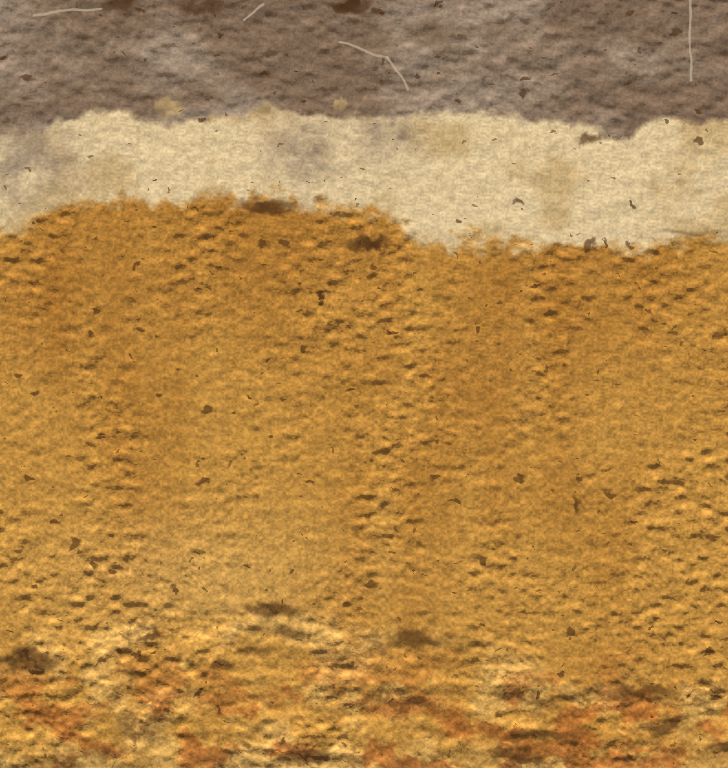
A WebGL 2 fragment shader for this texture:

```glsl
#version 300 es
precision highp float;
uniform vec2 u_resolution;
out vec4 fragColor;

const vec3 TOPSOIL = vec3(0.49, 0.40, 0.32), TOPSOIL_PALE = vec3(0.59, 0.51, 0.43);
const vec3 SAND = vec3(0.86, 0.76, 0.58), SAND_DULL = vec3(0.75, 0.63, 0.43);
const vec3 OCHRE = vec3(0.74, 0.54, 0.25), OCHRE_DEEP = vec3(0.61, 0.40, 0.16);
const vec3 OCHRE_PALE = vec3(0.82, 0.65, 0.37), RUST = vec3(0.61, 0.35, 0.16);
const vec3 SHADOW = vec3(0.27, 0.17, 0.09), ROOT = vec3(0.76, 0.69, 0.59);
const float GRAIN = 0.19;
const float RELIEF = 1.15;
const float PIT_DENSITY = 0.10;

// Centre and radii of dark patches
const vec4 STAINS[8] = vec4[8](
  vec4(0.156, 0.997, 0.026, 0.015), vec4(0.265, 0.992, 0.035, 0.012),
  vec4(0.460, 0.997, 0.030, 0.010), vec4(0.352, 0.730, 0.045, 0.010),
  vec4(0.480, 0.682, 0.034, 0.009), vec4(0.752, 0.340, 0.006, 0.013),
  vec4(0.417, 0.610, 0.006, 0.004), vec4(0.765, 0.815, 0.018, 0.007));
const vec4 LEDGES[6] = vec4[6](
  vec4(0.350, 0.208, 0.045, 0.011), vec4(0.535, 0.168, 0.038, 0.015),
  vec4(0.040, 0.140, 0.040, 0.019), vec4(0.840, 0.098, 0.058, 0.013),
  vec4(0.195, 0.178, 0.014, 0.007), vec4(0.700, 0.045, 0.070, 0.010));
// Pebble centre and radius, then root end points
const vec3 PEBBLES[3] = vec3[3](
  vec3(0.218, 0.858, 0.018), vec3(0.345, 0.861, 0.010), vec3(0.447, 0.860, 0.012));
const vec4 ROOTS[5] = vec4[5](
  vec4(0.500, 0.925, 0.531, 0.886), vec4(0.445, 0.945, 0.500, 0.925),
  vec4(0.896, 1.000, 0.898, 0.895), vec4(0.040, 0.978, 0.130, 0.990),
  vec4(0.318, 0.974, 0.345, 0.993));

float hash(vec2 p) { return fract(sin(dot(p, vec2(127.1, 311.7))) * 43758.5); }

float noise(vec2 p) {
  vec2 i = floor(p), f = fract(p);
  f = f * f * (3.0 - 2.0 * f);
  return mix(mix(hash(i), hash(i + vec2(1, 0)), f.x),
             mix(hash(i + vec2(0, 1)), hash(i + vec2(1, 1)), f.x), f.y);
}

float fbm(vec2 p) {
  float sum = 0.0, amp = 0.5;
  for (int i = 0; i < 5; i++, amp *= 0.5) {
    sum += amp * noise(p);
    p = mat2(1.6, 1.2, -1.2, 1.6) * p + 7.3;
  }
  return sum;
}

// Slope of the surface towards light from above
float relief(vec2 p, vec2 freq, float reach) {
  return fbm(p * freq) - fbm((p + vec2(-0.3, 1.0) * reach) * freq);
}

float blob(vec2 p, vec2 centre, vec2 radii) {
  vec2 d = (p - centre) / radii;
  return exp(-dot(d, d));
}

float segment(vec2 p, vec2 a, vec2 b) {
  vec2 pa = p - a, ba = b - a;
  return length(pa - ba * clamp(dot(pa, ba) / dot(ba, ba), 0.0, 1.0));
}

// Small sharp hollows scattered over a grid
float pits(vec2 p, float cells) {
  vec2 g = p * cells, id = floor(g);
  vec2 d = fract(g) - 0.3 - 0.4 * vec2(hash(id), hash(id + 9.1));
  float r = mix(0.06, 0.2, hash(id + 3.7));
  return step(1.0 - PIT_DENSITY, hash(id + 5.3)) * smoothstep(0.2, 0.7, blob(d, vec2(0), vec2(1.5, 0.9) * r));
}

void main() {
  vec2 p = gl_FragCoord.xy / u_resolution.y;
  vec2 warp = vec2(fbm(p * 14.0), fbm(p * 14.0 + 31.0)) - 0.48;
  vec2 chip = vec2(fbm(p * 55.0 + 5.0), fbm(p * 70.0 + 9.0)) - 0.48;
  vec2 w = p + 0.03 * warp, jag = p + 0.02 * warp + 0.022 * chip;
  float patches = fbm(p * 22.0 + 12.0);

  // Layer boundaries
  float topEdge = 0.847 - 0.022 * (1.0 - smoothstep(0.05, 0.12, p.x))
    - 0.022 * blob(p, vec2(0.805, p.y), vec2(0.035, 1)) + 0.03 * warp.y + 0.025 * chip.x;
  float sandEdge = 0.728 - 0.046 * smoothstep(0.46, 0.58, p.x)
    - 0.034 * (1.0 - smoothstep(0.0, 0.10, p.x)) + 0.07 * warp.x + 0.04 * chip.y;
  float roughEdge = 0.178 + 0.045 * blob(p, vec2(0.32, p.y), vec2(0.11, 1))
    - 0.05 * smoothstep(0.48, 0.80, p.x) + 0.07 * warp.y;
  float top = smoothstep(-0.007, 0.007, p.y - topEdge);
  float ochre = 1.0 - smoothstep(-0.014, 0.012, p.y - sandEdge);
  float rough = 1.0 - smoothstep(-0.025, 0.015, p.y - roughEdge);

  // Streaked ochre with a rusty base
  float streak = noise(vec2(w.x * 26.0, p.y * 3.5));
  float deep = 0.4 * smoothstep(0.35, 0.75, p.y) + 1.1 * (0.5 - fbm(p * vec2(6, 5) + 2.0)) + 0.4 * (streak - 0.5);
  vec3 earth = mix(OCHRE, OCHRE_DEEP, clamp(deep, 0.0, 1.0));
  float pale = 0.5 * blob(p, vec2(0.25, 0.25), vec2(0.2, 0.08)) + 0.6 * rough * smoothstep(0.42, 0.68, patches);
  earth = mix(earth, OCHRE_PALE, min(pale + 0.4 * smoothstep(0.05, 0.0, p.y), 0.8));
  float rust = smoothstep(0.47, 0.62, fbm(jag * vec2(24, 42) + 50.0));
  earth = mix(earth, RUST, 0.65 * rust * smoothstep(0.18, 0.06, p.y));

  // Pale sand with grey smears, then topsoil
  float smear = blob(p, vec2(0.40, 0.80), vec2(0.05, 0.04))
    + blob(p, vec2(0.50, 0.82), vec2(0.04, 0.03)) + blob(p, vec2(0.03, 0.79), vec2(0.06, 0.05));
  vec3 sand = mix(SAND, SAND_DULL, 0.75 * smoothstep(0.4, 0.66, patches));
  sand = mix(sand, TOPSOIL_PALE, clamp(smear * (patches + chip.x) * 1.4, 0.0, 0.75));
  vec3 soil = mix(TOPSOIL, TOPSOIL_PALE, smoothstep(0.4, 0.68, fbm(p * vec2(9, 14) + 4.0)));
  vec3 col = mix(mix(sand, earth, ochre), soil, top);

  // Lit relief and grain
  float crumbs = relief(p, vec2(60, 100), 0.006), clods = relief(p, vec2(32, 44), 0.009);
  float lumps = relief(w, vec2(15, 25), 0.014);
  float crumbly = smoothstep(0.36, 0.62, fbm(p * vec2(14, 6) + 20.0));
  float light = crumbs * (0.16 + ochre * (0.12 + 0.36 * crumbly) + 0.24 * top + 0.2 * rough)
    + clods * (0.08 + 0.32 * top + 0.35 * rough) + lumps * rough * 0.5;
  float grain = noise(p * vec2(200, 260)) + noise(p * 420.0) - 1.0;
  col *= 1.0 + RELIEF * light + GRAIN * grain * (0.7 + 0.3 * ochre);

  for (int i = 0; i < 3; i++) {
    float d = length((jag - PEBBLES[i].xy) * vec2(1.0, 1.4)) - PEBBLES[i].z;
    col = mix(col, SAND_DULL * (0.85 + clods), 0.75 * smoothstep(0.003, -0.003, d));
  }

  // Pits, undercut crumbs, stains, ledges and creases
  float dark = 0.6 * pits(jag, 36.0) + 0.45 * pits(jag + 3.3, 80.0);
  dark += 0.42 * smoothstep(0.12, 0.27, -crumbs) * (ochre * crumbly + 0.5 * top);
  for (int i = 0; i < 8; i++)
    dark += (0.2 + patches) * smoothstep(0.15, 0.85, blob(jag, STAINS[i].xy, STAINS[i].zw));
  for (int i = 0; i < 6; i++)
    dark += 0.6 * smoothstep(0.2, 0.9, blob(jag, LEDGES[i].xy, LEDGES[i].zw));
  float crease = smoothstep(0.035, 0.0, abs(fbm(jag * vec2(9, 19) + 3.0) - 0.5));
  dark += rough * (0.32 * crease * smoothstep(0.4, 0.6, patches) + 0.5 * smoothstep(0.13, 0.27, -lumps));
  dark += 0.4 * blob(w, vec2(0.90, 0.705), vec2(0.045, 0.003));
  col = mix(col, SHADOW, clamp(dark, 0.0, 0.85));

  // Fine roots
  for (int i = 0; i < 5; i++) {
    float d = segment(p + 0.02 * warp, ROOTS[i].xy, ROOTS[i].zw);
    col = mix(col, ROOT, 0.7 * smoothstep(0.0012 + 1.0 / u_resolution.y, 0.0006, d));
  }
  fragColor = vec4(clamp(col, 0.0, 1.0), 1.0);
}
```
